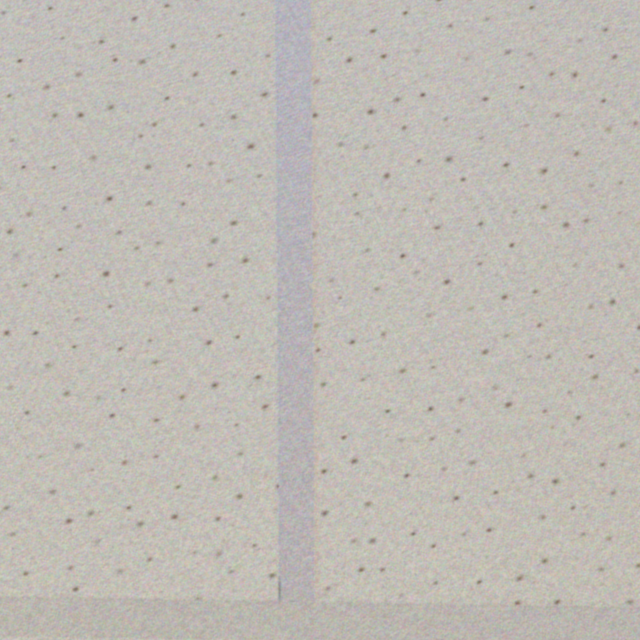
A Shadertoy shader for this texture:

```glsl
float hash(vec2 p) {
    return fract(sin(dot(p, vec2(127.1, 311.7))) * 43758.5453);
}

float valueNoise(vec2 p) {
    vec2 cell = floor(p);
    vec2 f = fract(p);
    f = f * f * (3.0 - 2.0 * f);
    float low = mix(hash(cell), hash(cell + vec2(1, 0)), f.x);
    float high = mix(hash(cell + vec2(0, 1)), hash(cell + vec2(1, 1)), f.x);
    return mix(low, high, f.y);
}

mat2 rotation(float angle) {
    float c = cos(angle), s = sin(angle);
    return mat2(c, -s, s, c);
}

// Soft band between two edges
float band(float x, float low, float high, float blur) {
    return smoothstep(low - blur, low + blur, x)
         * (1.0 - smoothstep(high - blur, high + blur, x));
}

// Soft line around a centre
float ridge(float x, float centre, float width) {
    float d = (x - centre) / width;
    return exp(-d * d);
}

// One oval hole per jittered cell, with varying depth
float pinholes(vec2 uv, float cells, float radius, float seed) {
    vec2 p = rotation(0.32) * uv * cells;
    vec2 cell = floor(p);
    vec2 jitter = vec2(hash(cell + seed), hash(cell + seed + 37.0));
    vec2 offset = (fract(p) - mix(vec2(0.2), vec2(0.8), jitter)) / cells;
    offset = rotation(0.1) * offset;
    float size = radius * mix(0.8, 1.15, hash(cell + seed + 71.0));
    float depth = mix(0.35, 1.0, hash(cell + seed + 113.0));
    offset /= size * vec2(1.2, 0.85);
    return depth * exp(-1.6 * dot(offset, offset));
}

// Independent soft grain in each colour channel
vec3 colourGrain(vec2 uv, float scale) {
    vec2 p = rotation(0.5) * uv * scale;
    return vec3(valueNoise(p), valueNoise(p + 51.3), valueNoise(p + 97.7)) - 0.5;
}

void mainImage(out vec4 fragColor, in vec2 fragCoord) {
    vec2 uv = fragCoord / iResolution.xy;
    float blur = max(0.0026, 0.7 / iResolution.y);

    // Slightly slanted rails
    float railLeft = mix(0.437, 0.431, uv.y);
    float railRight = mix(0.492, 0.486, uv.y);
    float sillTop = mix(0.068, 0.051, uv.x);
    float sillBottom = mix(0.005, -0.008, uv.x);
    float sill = band(uv.y, sillBottom, sillTop, blur);
    float aboveSill = smoothstep(sillTop - blur, sillTop + blur, uv.y);
    float rail = band(uv.x, railLeft, railRight, blur) * aboveSill;

    // Perforated panels
    vec3 panel = mix(vec3(0.765, 0.748, 0.712), vec3(0.757, 0.744, 0.725), uv.y);
    panel -= 0.010 * smoothstep(0.6, 1.0, uv.x) * vec3(0.6, 0.8, 1.0);
    float holes = pinholes(uv, 17.0, 0.0052, 3.0);
    float specks = pinholes(uv, 41.0, 0.0036, 19.0);
    panel = mix(panel, vec3(0.43, 0.355, 0.30), 0.76 * holes);
    panel = mix(panel, vec3(0.60, 0.57, 0.53), 0.30 * specks);

    // Cool and warm fringes beside the upright rail
    float coolEdge = ridge(uv.x, railLeft, 0.004) * aboveSill;
    float warmEdge = ridge(uv.x, railRight + 0.003, 0.005) * aboveSill;
    panel += warmEdge * vec3(0.0, -0.022, -0.035);

    // Rails and their junction
    vec3 railColour = mix(vec3(0.715, 0.692, 0.69), vec3(0.712, 0.705, 0.735), uv.y);
    vec3 sillColour = mix(vec3(0.728, 0.711, 0.680), vec3(0.725, 0.705, 0.682), uv.x);
    vec3 colour = mix(panel, railColour, rail);
    colour = mix(colour, sillColour, sill);
    colour += coolEdge * vec3(-0.022, -0.008, 0.004);
    float seam = ridge(uv.x, railLeft, 0.0025)
               * band(uv.y, sillTop, sillTop + 0.035, 0.012);
    colour -= 0.14 * seam;
    colour -= 0.014 * ridge(uv.y, sillTop, 0.004);

    // Fine grain and diagonal mottling
    colour += 0.085 * colourGrain(uv, 360.0);
    colour += 0.035 * colourGrain(uv, 170.0);
    float mottling = valueNoise(rotation(0.5) * uv * vec2(170.0, 290.0)) - 0.5;
    colour += 0.045 * mottling;

    fragColor = vec4(clamp(colour, 0.0, 1.0), 1.0);
}
```
